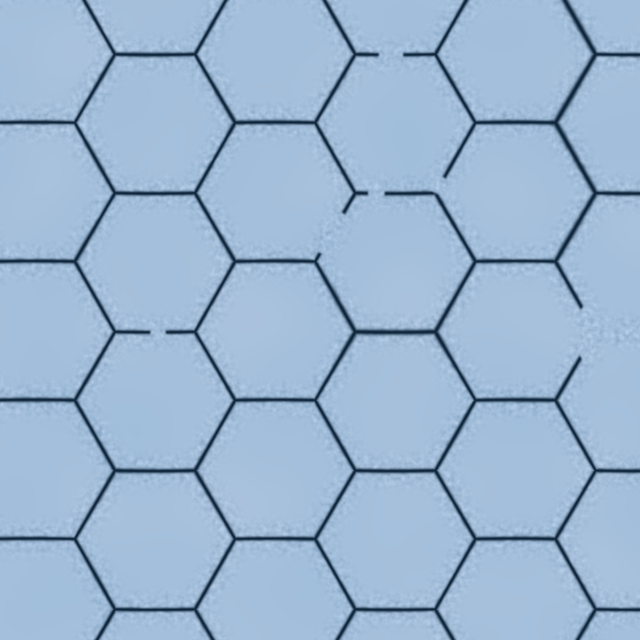
A WebGL 1 fragment shader for this pattern:

```glsl
precision highp float;
// Thin dark honeycomb lines with a few worn breaks on a pale blue ground.

uniform vec2 u_resolution;

vec2 hashGradient(vec2 cell) {
  vec2 h = vec2(dot(cell, vec2(127.1, 311.7)), dot(cell, vec2(269.5, 183.3)));
  return 2.0 * fract(sin(h) * 43758.5) - 1.0;
}

float gradientNoise(vec2 p) {
  vec2 i = floor(p), f = fract(p);
  vec2 u = f * f * (3.0 - 2.0 * f);
  vec2 e = vec2(1.0, 0.0);
  float low = mix(dot(hashGradient(i), f),
                  dot(hashGradient(i + e.xy), f - e.xy), u.x);
  float high = mix(dot(hashGradient(i + e.yx), f - e.yx),
                   dot(hashGradient(i + e.xx), f - e.xx), u.x);
  return mix(low, high, u.y);
}

// Distance to the nearest edge of flat-topped hexagons of height 1
float hexEdgeDistance(vec2 p) {
  vec2 period = vec2(1.7320508, 1.0);
  vec2 a = mod(p + 0.5 * period, period) - 0.5 * period;
  vec2 b = mod(p, period) - 0.5 * period;
  vec2 q = abs(dot(a, a) < dot(b, b) ? a : b);
  return 0.5 - max(q.y, dot(q, vec2(0.8660254, 0.5)));
}

// 0 inside a worn spot, 1 outside
float wornSpot(vec2 p, vec2 center, float radius) {
  return smoothstep(-0.003, 0.003, length(p - center) - radius);
}

void main() {
  vec2 uv = gl_FragCoord.xy / u_resolution.y;
  float pixel = 1.0 / u_resolution.y;

  // Honeycomb, with alternate columns lifted very slightly
  vec2 p = uv - vec2(0.2422, 0.806);
  p.y -= 0.0015 * (1.0 - cos(3.14159 * p.x / 0.1877));
  float d = hexEdgeDistance(p / 0.2168) * 0.2168;

  // Uneven line weight, heavier on the right zigzag and near the middle
  float heavy = (1.0 - smoothstep(0.032, 0.040, abs(uv.x - 0.897)))
              * smoothstep(0.57, 0.61, uv.y);
  heavy += 0.7 * (1.0 - smoothstep(0.08, 0.14, length(uv - vec2(0.617, 0.53))));
  float weight = 1.0 + 0.35 * heavy + 0.25 * gradientNoise(uv * 14.0)
               + 0.25 * gradientNoise(uv * 90.0);

  // Soft-edged line
  float reach = d / max(0.0035 * weight, 0.8 * pixel);
  float ink = exp(-reach * reach);

  // Breaks in the lines
  float wear = wornSpot(uv, vec2(0.611, 0.914), 0.019);
  wear *= wornSpot(uv, vec2(0.588, 0.698), 0.013);
  wear *= wornSpot(uv, vec2(0.686, 0.711), 0.014);
  wear *= wornSpot(uv, vec2(0.516, 0.637), 0.036);
  wear *= wornSpot(uv, vec2(0.247, 0.480), 0.012);
  wear *= wornSpot(uv, vec2(0.957, 0.479), 0.062);
  ink *= wear;

  // Ground: faint broad tint, mottling that fades away from the lines
  vec3 color = vec3(0.645, 0.75, 0.86);
  color += vec3(0.035, 0.015, 0.010) * gradientNoise(uv * 7.0);
  float halo = 1.0 - smoothstep(0.006, 0.042, d);
  float speckle = gradientNoise(uv * 125.0) + 0.5 * gradientNoise(uv * 220.0);
  color += vec3(0.13, 0.11, 0.10) * halo * (speckle - 0.08);

  gl_FragColor = vec4(mix(color, vec3(0.05, 0.14, 0.225), ink), 1.0);
}
```
